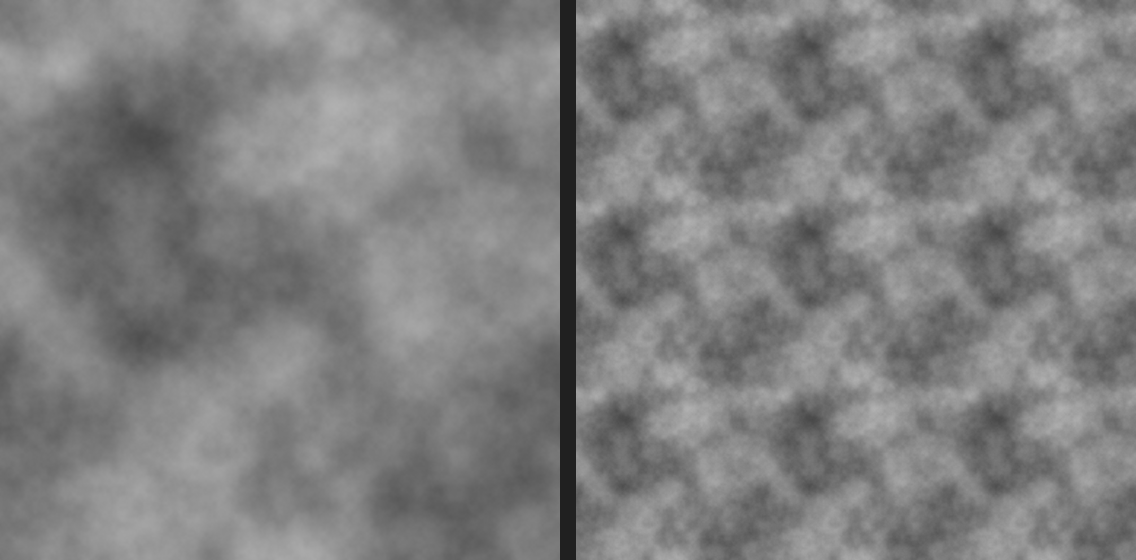
Left: one tile. Right: repeated 3 by 3.
Reproduce this texture procedurally as a WebGL 1 fragment shader.

```glsl
precision highp float;

uniform vec2 u_resolution;

const float BASE_CELLS = 4.0;
const float GAIN = 0.535;
const float MEAN_GREY = 0.482;
const float CONTRAST = 0.69;

float hash(vec2 cell, float seed) {
    return fract(sin(dot(cell, vec2(127.1, 311.7)) + seed * 74.7) * 43758.5453);
}

// Lattice value that repeats after a whole number of cells
float latticeValue(vec2 cell, float period, float seed) {
    return hash(mod(cell, period), seed);
}

// Smoothly interpolated value noise, centred on zero
float tileNoise(vec2 uv, float period, float seed) {
    vec2 p = uv * period;
    vec2 cell = floor(p);
    vec2 f = p - cell;
    vec2 blend = f * f * f * (f * (f * 6.0 - 15.0) + 10.0);
    float a = latticeValue(cell, period, seed);
    float b = latticeValue(cell + vec2(1.0, 0.0), period, seed);
    float c = latticeValue(cell + vec2(0.0, 1.0), period, seed);
    float d = latticeValue(cell + vec2(1.0, 1.0), period, seed);
    return mix(mix(a, b, blend.x), mix(c, d, blend.x), blend.y) - 0.5;
}

// Octaves from broad clouds down to faint grain
float cloudNoise(vec2 uv, float period, float gain) {
    float sum = 0.0;
    float total = 0.0;
    float amplitude = 1.0;
    for (int octave = 0; octave < 7; octave++) {
        sum += amplitude * tileNoise(uv, period, float(octave) + 1.0);
        total += amplitude;
        amplitude *= gain;
        period *= 2.0;
    }
    return sum / total;
}

void main() {
    vec2 uv = gl_FragCoord.xy / u_resolution;
    float grey = MEAN_GREY + CONTRAST * cloudNoise(uv, BASE_CELLS, GAIN);
    gl_FragColor = vec4(vec3(grey), 1.0);
}
```
